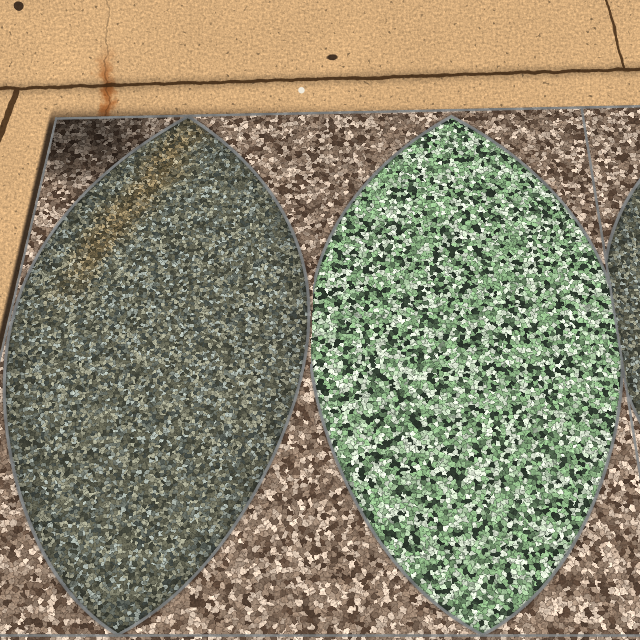
Reproduce this pattern procedurally as a WebGL 1 fragment shader.

```glsl
precision highp float;

uniform vec2 u_resolution;

float pixel;

vec2 hash2(vec2 cell) {
  return fract(sin(vec2(dot(cell, vec2(127.1, 311.7)), dot(cell, vec2(269.5, 183.3)))) * 43758.5);
}

float gradientNoise(vec2 p) {
  vec2 i = floor(p), f = fract(p);
  vec2 s = f * f * f * (f * (f * 6.0 - 15.0) + 10.0);
  float a = dot(hash2(i) - 0.5, f);
  float b = dot(hash2(i + vec2(1.0, 0.0)) - 0.5, f - vec2(1.0, 0.0));
  float c = dot(hash2(i + vec2(0.0, 1.0)) - 0.5, f - vec2(0.0, 1.0));
  float d = dot(hash2(i + 1.0) - 0.5, f - 1.0);
  return 2.0 * mix(mix(a, b, s.x), mix(c, d, s.x), s.y);
}

float fbm(vec2 p) {
  float sum = 0.0, gain = 1.0;
  for (int k = 0; k < 4; k++) {
    sum += gain * gradientNoise(p);
    p = p * 2.03 + 7.1;
    gain *= 0.55;
  }
  return sum;
}

// Gap to the neighbouring stone, then two random values of this stone
vec3 pebbles(vec2 p) {
  vec2 base = floor(p), nearestCell = base;
  float nearest = 9.0, second = 9.0;
  for (int y = -1; y <= 1; y++) {
    for (int x = -1; x <= 1; x++) {
      vec2 cell = base + vec2(float(x), float(y));
      float d = length(cell + hash2(cell) - p);
      if (d < nearest) {
        second = nearest;
        nearest = d;
        nearestCell = cell;
      } else {
        second = min(second, d);
      }
    }
  }
  return vec3(second - nearest, hash2(nearestCell + 31.7));
}

vec3 aggregate(vec3 stone, vec3 dark, vec3 middle, vec3 light) {
  vec3 color = mix(dark, middle, smoothstep(0.08, 0.38, stone.y));
  color = mix(color, light, smoothstep(0.5, 0.85, stone.y)) * (0.88 + 0.24 * stone.z);
  return mix(mix(dark, color, 0.55), color * 1.04, smoothstep(0.0, 0.3, stone.x));
}

float leaf(float x, float v, float halfWidth) {
  v -= 0.11 * (1.0 - v * v) * (1.0 - v * v);
  float radius = (0.164 + halfWidth * halfWidth) / (2.0 * halfWidth);
  return length(vec2(abs(x) + radius - halfWidth, v * 0.405)) - radius;
}

float fill(float d) {
  return 1.0 - smoothstep(-pixel, pixel, d);
}

float stroke(float d, float halfWidth) {
  return fill(abs(d) - halfWidth);
}

vec3 concrete(vec2 p, float leftEdge) {
  float grain = gradientNoise(p * 230.0) + 0.7 * gradientNoise(p * 410.0);
  vec3 color = vec3(0.84, 0.68, 0.49) * (1.0 + 0.05 * fbm(p * 7.0) + 0.24 * grain);
  color *= 1.0 - 0.35 * smoothstep(0.3, 0.55, gradientNoise(p * 150.0));

  // Rusty crack
  float crack = p.x - 0.166 - 0.014 * fbm(vec2(p.y * 22.0, 3.0));
  float rust = smoothstep(0.94, 0.86, p.y) * smoothstep(0.018, 0.0, abs(crack) + 0.012 * fbm(p * 60.0));
  color = mix(color, vec3(0.62, 0.32, 0.12), 0.7 * rust);
  color *= 1.0 - 0.2 * stroke(crack, 0.0012);

  // Joints between paving slabs
  float wobble = 0.003 * fbm(p * 35.0);
  float across = p.y - 0.861 - 0.031 * p.x + wobble;
  float joint = stroke(across, 0.0025);
  joint = max(joint, stroke(p.x - 0.974 + 0.25 * (p.y - 0.896) + wobble, 0.002) * fill(-across));
  joint = max(joint, stroke(p.x - 0.026 - 0.37 * (p.y - 0.859) + wobble, 0.005) * fill(across));
  color *= 1.0 - 0.22 * smoothstep(0.016, 0.0, abs(across));
  color = mix(color, vec3(0.22, 0.14, 0.07), 0.82 * joint);

  // Stray spots and the shaded left rim
  float spots = fill(length((p - vec2(0.518, 0.91)) * vec2(0.6, 1.0)) - 0.005 + wobble);
  spots = max(spots, fill(length(p - vec2(0.029, 0.991)) - 0.007 + wobble));
  color = mix(color, vec3(0.16, 0.11, 0.08), 0.85 * spots);
  color = mix(color, vec3(0.95, 0.92, 0.86), fill(length(p - vec2(0.471, 0.859)) - 0.005));
  float rim = smoothstep(-0.014, -0.007, leftEdge) * smoothstep(0.84, 0.8, p.y);
  return mix(color, vec3(0.13, 0.1, 0.08), 0.85 * rim);
}

void main() {
  vec2 p = gl_FragCoord.xy / u_resolution;
  pixel = 0.7 / min(u_resolution.x, u_resolution.y);

  // Leaf columns converge upward in perspective
  float rise = p.y - 0.413;
  float pitch = 0.491 - 0.197 * rise;
  float along = (p.x - 0.239 - 0.136 * rise) / pitch;
  float column = floor(along + 0.5);
  float leafEdge = leaf((along - column) * pitch, rise / 0.405, 0.234 + 0.01 * column);
  float inLeaf = fill(leafEdge);
  float isGreen = mod(column, 2.0);

  // Exposed stone of the ground and both kinds of leaf
  vec2 ground = (p - vec2(0.5, 0.0)) / (1.0 - 0.25 * p.y);
  float density = leafEdge > 0.0 ? 112.0 : mix(165.0, 124.0, isGreen);
  vec2 rough = vec2(gradientNoise(ground * 170.0), gradientNoise(ground * 170.0 + 51.3));
  vec3 stone = pebbles(ground * density + 0.7 * rough);
  float grit = 1.0 + 0.3 * gradientNoise(p * 300.0);
  vec3 brown = aggregate(stone, vec3(0.32, 0.25, 0.2), vec3(0.56, 0.48, 0.41), vec3(0.86, 0.78, 0.7));
  vec3 olive = aggregate(stone, vec3(0.25, 0.26, 0.22), vec3(0.41, 0.41, 0.34), vec3(0.66, 0.66, 0.57));
  olive *= mix(vec3(1.0), vec3(0.95, 1.0, 1.1), step(0.65, stone.z));
  vec3 green = aggregate(stone, vec3(0.17, 0.21, 0.17), vec3(0.56, 0.71, 0.52), vec3(0.85, 0.89, 0.81));

  // Stains near the upper left corner
  float patchy = fbm(p * 9.0);
  float soot = smoothstep(0.17, 0.03, length((p - vec2(0.12, 0.8)) * vec2(0.8, 1.2)) + 0.04 * patchy);
  brown *= (1.0 - 0.5 * soot) * (1.04 + 0.06 * patchy - 0.1 * p.y);
  float rustBand = abs(p.y - 0.57 - 1.25 * (p.x - 0.12)) + 0.05 * patchy;
  float rust = smoothstep(0.07, 0.0, rustBand) * smoothstep(0.48, 0.62, p.y);
  olive = mix(olive, olive * vec3(1.1, 0.88, 0.65), 0.55 * rust) * (1.02 + 0.06 * patchy);
  olive *= 1.0 - 0.14 * smoothstep(-0.06, 0.0, leafEdge);
  vec3 color = mix(brown, mix(olive, green, isGreen), inLeaf) * grit;

  // Metal strips around leaves and panels
  float topEdge = 0.813 + 0.021 * p.x - p.y;
  float leftEdge = (along + 0.5) * pitch;
  float divider = (mod(along + 1.5, 2.0) - 1.0) * pitch;
  float strip = max(stroke(leafEdge, 0.0024), stroke(divider, 0.002));
  strip = max(strip, max(stroke(topEdge, 0.002), stroke(p.y - 0.007, 0.002)));
  vec3 metal = vec3(0.5, 0.51, 0.51) * (1.0 + 0.25 * fbm(p * 30.0));
  color *= 1.0 - 0.2 * smoothstep(0.007, 0.002, abs(leafEdge));
  color = mix(color, metal, 0.9 * strip);

  float panel = fill(-min(topEdge, leftEdge) - 0.002);
  color = mix(concrete(p, leftEdge), color, panel);
  gl_FragColor = vec4(clamp(color, 0.0, 1.0), 1.0);
}
```
